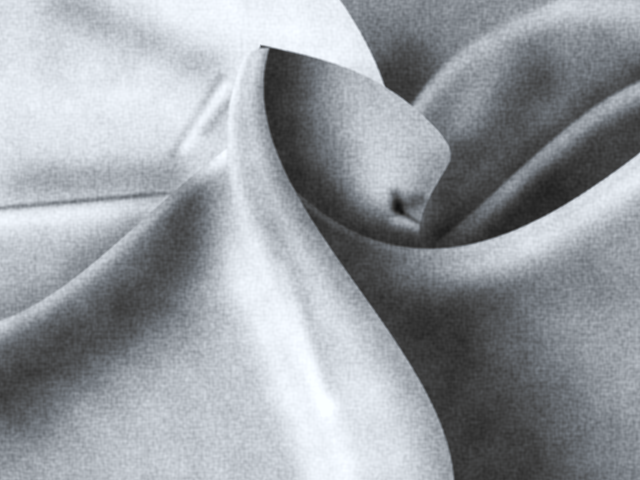
Reproduce this texture procedurally as a Shadertoy shader.

```glsl
vec2 gradientAt(vec2 cell) {
    float n = 6.2832 * fract(sin(dot(cell, vec2(127.1, 311.7))) * 43758.5);
    return vec2(cos(n), sin(n));
}

float gradientNoise(vec2 p) {
    vec2 i = floor(p), f = fract(p), u = f * f * (3. - 2. * f), e = vec2(1, 0);
    float low = mix(dot(gradientAt(i), f), dot(gradientAt(i + e), f - e), u.x);
    float high = mix(dot(gradientAt(i + e.yx), f - e.yx), dot(gradientAt(i + 1.), f - 1.), u.x);
    return mix(low, high, u.y);
}

// Smooth cubic through four evenly spaced heights, t from 0 to 1
float through(float t, vec4 h) {
    float s = clamp(3. * t, -.3, 3.3), a = s - 1., b = s - 2., c = s - 3.;
    return dot(h, vec4(-a * b * c / 6., s * b * c / 2., -s * a * c / 2., s * a * b / 6.));
}

float bell(float d, float width) {
    return exp(-d * d / (width * width));
}

// Soft line between the points ends.xy and ends.zw
float stroke(vec2 p, vec4 ends, float width) {
    vec2 along = ends.zw - ends.xy, q = p - ends.xy;
    return bell(length(q - along * clamp(dot(q, along) / dot(along, along), 0., 1.)), width);
}

float cover(float d) {
    return smoothstep(-.004, .004, d);
}

// Intersection with a rounded corner
float roundMin(float a, float b, float k) {
    float h = max(k - abs(a - b), 0.) / k;
    return min(a, b) - h * h * k / 4.;
}

// Pale cloth lying behind, with shallow creases
float backCloth(vec2 p, float hem) {
    float v = .82 + .11 * stroke(p, vec4(.38, .98, .66, .93), .12);
    v -= .16 * stroke(p, vec4(.13, .99, .42, .87), .045);
    v += .06 * stroke(p, vec4(0, .77, .35, .78), .07);
    v -= .18 * stroke(p, vec4(.05, .62, .36, .64), .045);
    v -= .14 * stroke(p, vec4(.36, .68, .46, .84), .01);
    v += .1 * stroke(p, vec4(.38, .69, .47, .82), .014);
    v -= .16 * stroke(p, vec4(.43, .73, .49, .8), .014);
    float crease = p.y - .566 - .09 * p.x;
    float reach = 1. - smoothstep(.28, .4, p.x);
    v -= reach * (.25 * bell(crease, .006) - .08 * bell(crease + .025, .02));
    v -= reach * .1 * smoothstep(.02, .1, -crease);
    return v - .18 * bell(p.y - hem, .06) * reach;
}

// Left slope: lit hem, shaded valley, pale foot
float leftSlope(vec2 p, float hem, float left) {
    float v = .73 - .12 * bell(length(p), .2);
    float valley = max(stroke(p, vec4(.41, .58, .3, .38), .1), stroke(p, vec4(.3, .38, .02, .2), .115));
    v += .16 * bell(hem - p.y - .01, .024) - .4 * valley;
    return v + .2 * bell(p.x - left + .02, .055);
}

// Far right: two lit ridges with hollows between them
float farFolds(vec2 p) {
    float upper = through((p.x - .877) / .269, vec4(.81, .905, .96, 1)) - p.y;
    float lower = through((p.x - .92) / .413, vec4(.505, .627, .747, .832)) - p.y;
    float top = .55 - .3 * bell(length(p - vec2(.83, .82)), .11);
    float middle = .47 + .2 * bell(upper - .025, .036) - .16 * bell(lower, .045);
    middle += .1 * stroke(p, vec4(1.18, .97, 1.33, .95), .06);
    middle += .1 * stroke(p, vec4(.96, .74, 1.04, .88), .035);
    middle -= .12 * stroke(p, vec4(1.04, .7, 1.12, .84), .05);
    middle -= .16 * stroke(p, vec4(.91, .53, .96, .66), .06);
    float hollow = .21 + .1 * smoothstep(1.1, 1.33, p.x);
    hollow += .34 * bell(lower - .018, .035) * smoothstep(.88, 1.08, p.x);
    float v = mix(top, middle, smoothstep(-.012, .015, upper));
    return mix(v, hollow, smoothstep(-.006, .008, lower));
}

// Inside of the curl, with the small tucked pocket
float curl(vec2 p, float right, float rim) {
    float v = .24 + .46 * smoothstep(.01, .21, p.x - right) * smoothstep(0., .11, p.y - rim);
    v += .08 * stroke(p, vec4(.8, .68, .79, .59), .05);
    v -= .12 * stroke(p, vec4(.94, .67, .87, .59), .035);
    v -= .3 * stroke(p, vec4(.823, .595, .828, .565), .013);
    v -= .22 * stroke(p, vec4(.835, .572, .875, .582), .018);
    v += .2 * stroke(p, vec4(.825, .542, .872, .53), .014);
    return v - .22 * stroke(p, vec4(.838, .556, .878, .533), .006);
}

// Right slope: lit rim over a deep shadow that opens to the corner
float rightSlope(vec2 p, float right, float rim) {
    float v = mix(.27, .6, smoothstep(.04, .46, p.x - right + .15 * (p.y - .3)));
    v -= .1 * stroke(p, vec4(.98, .37, 1.2, .43), .09);
    v += .25 * bell(rim - p.y - .045, .05) * smoothstep(.7, 1., p.x);
    return v + .07 * bell(rim - p.y - .008, .01);
}

// Raised central fold, u runs from its left to its right edge
float centralFold(vec2 p, float u) {
    float v = .79 + .15 * bell(u - .06, .16);
    v -= .2 * smoothstep(.55, 1., u) + .08 * bell(p.y - .62, .15);
    v -= .09 * stroke(p, vec4(.57, .53, .68, .19), .022);
    v += .12 * stroke(p, vec4(.59, .44, .68, .15), .016);
    return v + .05 * bell(length(p - vec2(.77, .14)), .14);
}

void mainImage(out vec4 fragColor, in vec2 fragCoord) {
    vec2 p = fragCoord / iResolution.xy * vec2(1.3333, 1);

    // Outlines of the folds
    float hem = through(p.x / .469, vec4(.332, .422, .556, .6875));
    float left = through(p.y / .9, vec4(.694, .585, .483, .515));
    float right = through(p.y / .84, vec4(.946, .83, .639, .55));
    float crest = through((p.x - .547) / .399, vec4(.905, .873, .8125, .69));
    float curlRight = through((p.y - .5) / .18, vec4(.875, .882, .912, .946));
    float rim = through((p.x - .62) / .713, vec4(.6, .484, .531, .682));
    float drop = min(1. - p.y, .35), backEdge = .708 + .7 * drop - drop * drop;

    // Layers from back to front
    float v = mix(backCloth(p, hem), leftSlope(p, hem, left), cover(hem - p.y));
    v = mix(v, farFolds(p), cover(p.x - max(backEdge, right)));
    float inCurl = min(roundMin(crest - p.y, curlRight - p.x, .05), min(p.y - rim, p.x - right) + .02);
    v = mix(v, curl(p, right, rim), cover(inCurl));
    v = mix(v, rightSlope(p, right, rim), cover(min(rim - p.y, p.x - right + .02)));
    float u = (p.x - left) / max(right - left, .01);
    float soft = mix(.035, .004, smoothstep(.5, .68, p.y));
    float tip = roundMin(p.x - left, crest - p.y, .06);
    float inFold = smoothstep(-soft, soft, tip) * cover(min(right - p.x, crest - p.y));
    v = mix(v, centralFold(p, u), inFold);

    // Uneven nap and woven grain
    v += .05 * gradientNoise(p * 14.) + .03 * gradientNoise(p * 38.);
    vec2 thread = vec2(60, 170);
    float grain = gradientNoise(p * 130.) + .6 * (gradientNoise(p * thread) + gradientNoise(p * thread.yx));
    v += grain * (.03 + .045 * bell(v - .6, .3));

    // Contrast and cool tint
    v = clamp(v, 0., 1.);
    v = mix(v, smoothstep(0., 1., v), .5);
    vec3 color = v + vec3(-.018, .004, .03) * smoothstep(.2, .5, v);
    fragColor = vec4(clamp(color, 0., 1.), 1);
}
```
